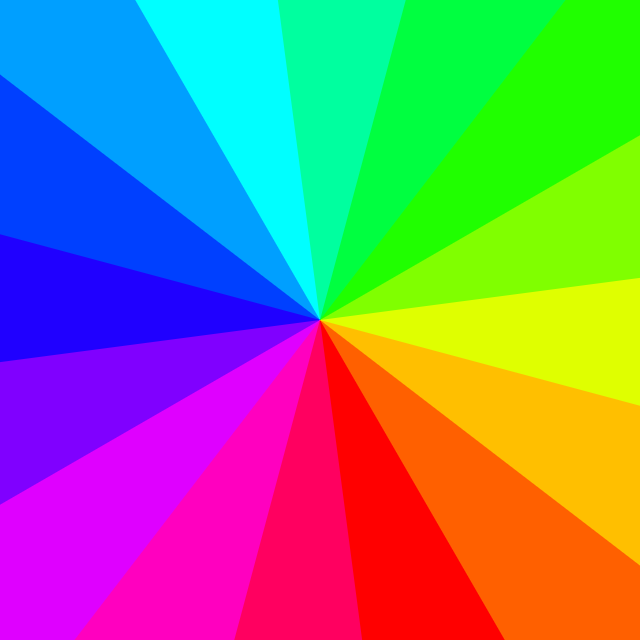
Give the GLSL for this background, as a WebGL 1 fragment shader.

```glsl
precision highp float;

uniform vec2 u_resolution;

#define SECTORS 16.0
#define RED_START -82.5   // degrees, where the first (red) sector begins
#define CENTER vec2(0.5)
#define EDGE_PIXELS 1.0

const float TAU = 6.283185;

// Fully saturated colour for a hue in turns
vec3 hueColor(float hue) {
    vec3 offset = abs(fract(hue + vec3(0.0, 2.0, 1.0) / 3.0) * 6.0 - 3.0);
    return clamp(offset - 1.0, 0.0, 1.0);
}

void main() {
    float canvas = min(u_resolution.x, u_resolution.y);
    vec2 p = (gl_FragCoord.xy - CENTER * u_resolution) / canvas;
    p.x += 1e-6; // keeps atan defined at the exact center

    // Angle counted in sectors, counterclockwise from the red edge
    float turn = atan(p.y, p.x) / TAU - RED_START / 360.0;
    float sector = turn * SECTORS;

    // Signed distance to the nearest ray between two sectors
    float ray = floor(sector + 0.5);
    float rayDistance = length(p) * sin((sector - ray) * TAU / SECTORS);

    // Smooth step in hue across that ray
    float edgeWidth = EDGE_PIXELS / canvas;
    float blend = clamp(rayDistance / edgeWidth + 0.5, 0.0, 1.0);
    vec3 before = hueColor((ray - 1.0) / SECTORS);
    vec3 after = hueColor(ray / SECTORS);

    gl_FragColor = vec4(mix(before, after, blend), 1.0);
}
```
